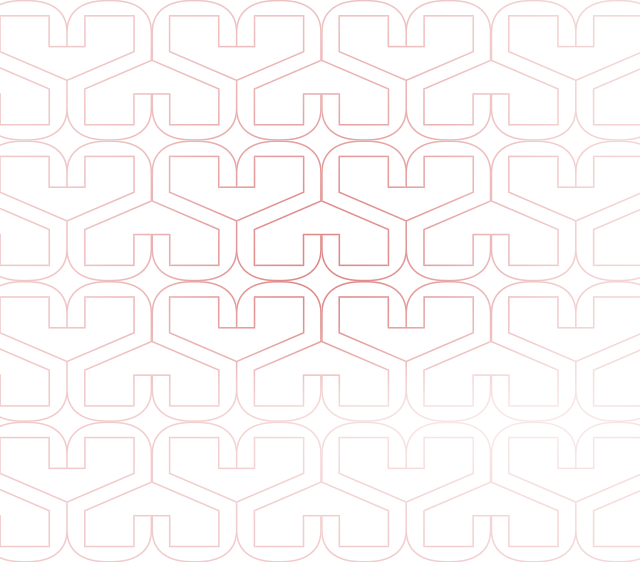
Write a Shadertoy shader that draws this pattern.

```glsl
const float CANVAS_HEIGHT = 675.0;
const vec2 HALF_CELL = vec2(101.85, 168.85);  // mirrored half of one repeat
const float AXIS_X = 284.2;
const float LINE_WIDTH = 1.85;
const vec3 PAPER = vec3(1.0);
const vec3 INK = vec3(0.87, 0.52, 0.52);

float segment(vec2 p, vec2 a, vec2 b) {
    vec2 pa = p - a, ba = b - a;
    return length(pa - ba * clamp(dot(pa, ba) / dot(ba, ba), 0.0, 1.0));
}

// Notched block with a slanted lower edge
float notchedBlock(vec2 p) {
    float d = segment(p, vec2(0.0, 56.0), vec2(21.5, 56.0));
    d = min(d, segment(p, vec2(21.5, 56.0), vec2(21.5, 19.0)));
    d = min(d, segment(p, vec2(21.5, 19.0), vec2(80.5, 19.0)));
    d = min(d, segment(p, vec2(80.5, 19.0), vec2(80.5, 62.0)));
    return min(d, segment(p, vec2(80.5, 62.0), vec2(0.0, 96.5)));
}

// Superellipse arch whose sides run on as straight stems
float arch(vec2 p, vec2 radii, float power, float stemEnd) {
    vec2 q = vec2(abs(p.x - radii.x), max(radii.y - p.y, 0.0)) / radii;
    q = max(q, vec2(0.001));
    float r = pow(pow(q.x, power) + pow(q.y, power), 1.0 / power);
    vec2 slope = pow(q / r, vec2(power - 1.0)) / radii;
    return max(abs(r - 1.0) / length(slope), p.y - stemEnd);
}

float patternDistance(vec2 p) {
    // Mirror across each vertical axis, repeat down the rows
    vec2 c = vec2(abs(mod(p.x - AXIS_X + HALF_CELL.x, 2.0 * HALF_CELL.x) - HALF_CELL.x),
                  mod(p.y, HALF_CELL.y));
    float blocks = min(notchedBlock(c), notchedBlock(HALF_CELL - c));

    // Arches open from the top and bottom; a small inset doubles the seams
    bool leftSide = c.x < 0.5 * HALF_CELL.x;
    bool topSide = c.y < 0.5 * HALF_CELL.y;
    float stemEnd = leftSide == topSide ? 56.0 : 72.5;
    float edgeY = min(c.y, HALF_CELL.y - c.y);
    float inset = 0.7;
    float arches = arch(vec2(c.x, edgeY - inset), vec2(50.65, 40.0), 2.45, stemEnd - inset);
    return min(blocks, arches);
}

float glow(vec2 p, vec2 center, vec2 spread) {
    vec2 q = (p - center) / spread;
    return exp(-dot(q, q));
}

// Strong centre, pale patch at lower right
float inkStrength(vec2 p) {
    float core = glow(p, vec2(386.0, 315.0), vec2(200.0, 220.0));
    core *= 1.0 - smoothstep(385.0, 500.0, p.y);
    float pale = glow(p, vec2(550.0, 515.0), vec2(260.0, 90.0));
    float rightFade = smoothstep(450.0, 760.0, p.x);
    return 0.43 + 0.55 * core - 0.20 * pale - 0.10 * rightFade;
}

void mainImage(out vec4 fragColor, in vec2 fragCoord) {
    float pixel = CANVAS_HEIGHT / iResolution.y;
    vec2 p = vec2(fragCoord.x, iResolution.y - fragCoord.y) * pixel;

    float d = patternDistance(p) - 0.5 * LINE_WIDTH;
    float coverage = clamp(0.5 - d / pixel, 0.0, 1.0);
    fragColor = vec4(mix(PAPER, INK, coverage * inkStrength(p)), 1.0);
}
```
